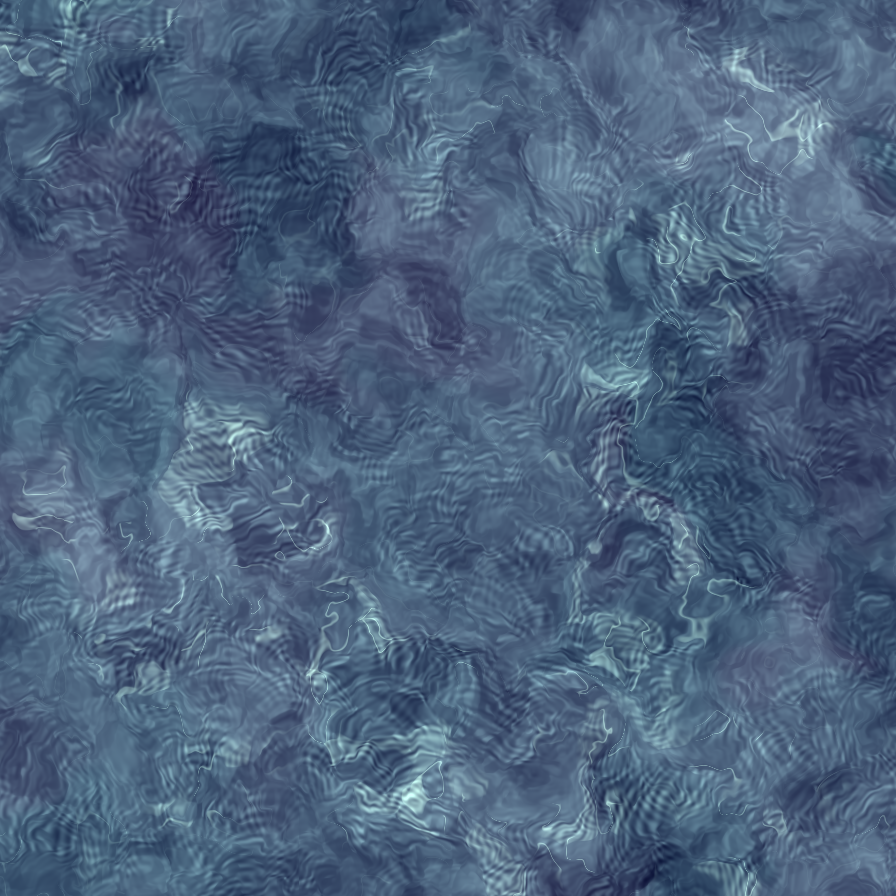
Write a three.js fragment shader that draws this texture.

```glsl
// Clear blue water rippling over a bed of blurred stones.
// Soft cellular noise gives the stones and shade, small wave packets in
// scattered cells give the streaks, and thin noise contours give the glints.

varying vec2 vUv;

vec3 hash3(vec2 p) {
  vec3 q = fract(p.xyx * vec3(0.1031, 0.1030, 0.0973));
  q += dot(q, q.yxz + 33.33);
  return fract((q.xxy + q.yzz) * q.zyx);
}

// Cellular noise blended by distance: low crispness is cloudy, high is faceted.
float cells(vec2 p, float crispness) {
  vec2 cell = floor(p);
  vec2 local = fract(p);
  float tone = 0.0;
  float total = 0.0;
  for (int y = -1; y <= 1; y++) {
    for (int x = -1; x <= 1; x++) {
      vec2 side = vec2(float(x), float(y));
      vec3 h = hash3(cell + side);
      vec2 d = local - side - h.xy;
      float weight = exp(-crispness * dot(d, d));
      tone += weight * h.z;
      total += weight;
    }
  }
  return tone / max(total, 1e-9);
}

// Each cell holds a packet of curved parallel waves with its own heading.
float ripples(vec2 p, float heading) {
  vec2 cell = floor(p);
  vec2 local = fract(p);
  float height = 0.0;
  float total = 0.0;
  for (int y = -1; y <= 1; y++) {
    for (int x = -1; x <= 1; x++) {
      vec2 side = vec2(float(x), float(y));
      vec3 h = hash3(cell + side + 71.0);
      vec2 d = local - side - h.xy;
      float angle = heading + 2.2 * (h.z - 0.5);
      vec2 dir = vec2(cos(angle), sin(angle));
      float across = dot(d, dir);
      float along = dot(d, vec2(-dir.y, dir.x));
      float weight = exp(-8.0 * dot(d, d));
      height += weight * sin(33.0 * (across + 0.3 * along * along) + 40.0 * h.z);
      total += weight;
    }
  }
  return height / max(total, 1e-9);
}

void main() {
  vec2 p = vUv;

  // Refraction: a broad sway, then a fine tremble.
  vec2 sway = vec2(cells(p * 14.0 + 3.0, 6.0), cells(p * 14.0 + 47.0, 6.0)) - 0.5;
  vec2 tremble = vec2(cells(p * 48.0 + 9.0, 6.0), cells(p * 48.0 + 83.0, 6.0)) - 0.5;
  vec2 bent = p + 0.05 * sway + 0.016 * tremble;

  // Stone bed, from large shade down to grain.
  float shade = cells(p * 4.5 + 0.8 * sway + 21.0, 6.0) - 0.5;
  float stones = cells(bent * 15.0 + 5.0, 22.0) - 0.5;
  float pebbles = cells(bent * 36.0 + 31.0, 13.0) - 0.5;
  float grain = cells(bent * vec2(120.0, 95.0) + 17.0, 7.0) - 0.5;
  float light = 0.55 * shade + 0.34 * stones + 0.34 * pebbles + 0.32 * grain;

  // Surface streaks, stronger in some patches.
  float heading = 5.0 * cells(p * 3.0 + 61.0, 5.0) - 1.5;
  vec2 surface = p + 0.012 * tremble + 0.012 * sway;
  float patches = smoothstep(0.3, 0.7, cells(bent * 20.0 + 90.0, 7.0));
  float streaks = 0.65 * ripples(surface * 15.0, heading)
                + 0.5 * ripples(surface * 25.0 + 13.0, heading + 0.5);
  light += 0.32 * streaks * mix(0.25, 1.0, patches) * (0.8 + 1.2 * grain);

  // Restless areas gain contrast, bright threads and small flares.
  float restless = smoothstep(0.48, 0.72, cells(p * 6.5 + sway + 37.0, 6.0));
  float contour = abs(cells(bent * 42.0 + 55.0, 6.0) - 0.5);
  float breaks = smoothstep(0.42, 0.68, cells(bent * 30.0 + 77.0, 7.0));
  float threads = smoothstep(0.07, 0.0, contour) * breaks;
  float flares = smoothstep(0.62, 0.85, cells(bent * 27.0 + 29.0, 9.0));
  float glint = restless * (0.6 * threads + 0.5 * flares * (0.7 + 0.5 * streaks))
              + 0.12 * threads;
  light *= 0.95 + 0.3 * restless;
  light -= 0.1 * restless + 0.02;

  // Slate blue, drifting between violet and teal, with paler glints.
  float hue = cells(p * 8.0 + sway + 11.0, 6.0) - 0.5;
  vec3 water = vec3(0.278, 0.363, 0.473) + light * vec3(0.25, 0.32, 0.28);
  water += hue * vec3(0.06, -0.01, 0.01);
  water += max(glint, 0.0) * vec3(0.30, 0.36, 0.27);
  gl_FragColor = vec4(clamp(water, 0.0, 1.0), 1.0);
}
```
